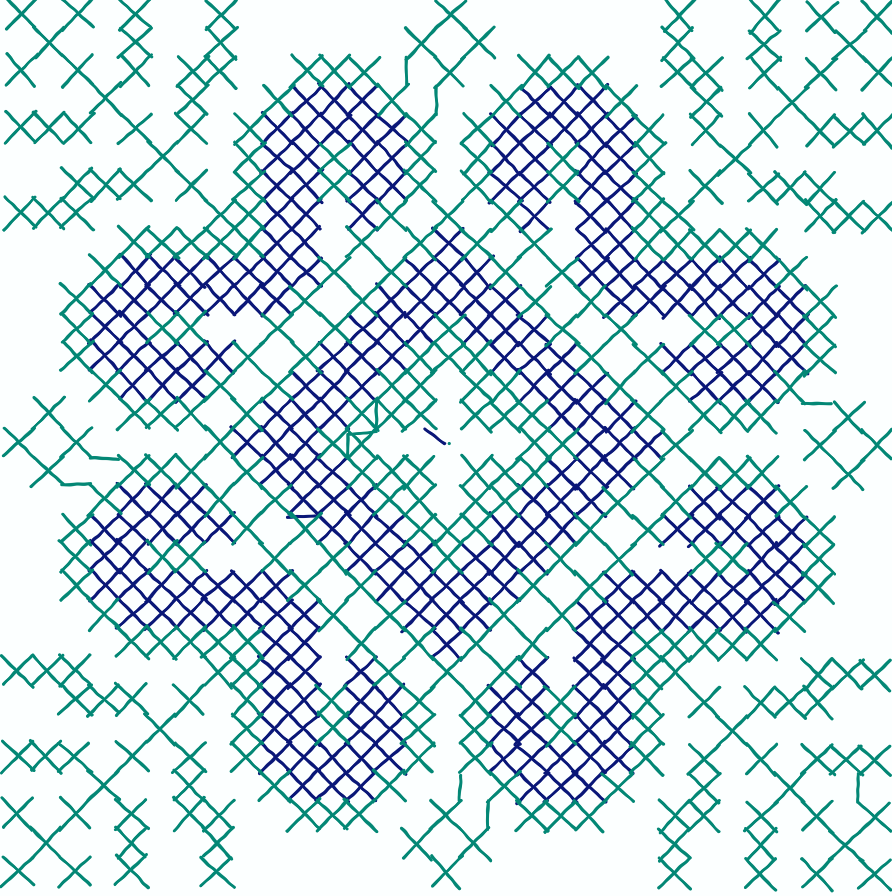
A Shadertoy shader for this pattern:

```glsl
const int NONE = 0, GREEN = 1, BLUE = 2;

vec2 hash2(vec2 p) {
    p = vec2(dot(p, vec2(127.1, 311.7)), dot(p, vec2(269.5, 183.3)));
    return fract(sin(p) * 43758.55) * 2.0 - 1.0;
}

float gradientNoise(vec2 p) {
    vec2 i = floor(p), f = fract(p), u = f * f * (3.0 - 2.0 * f);
    float a = dot(hash2(i), f);
    float b = dot(hash2(i + vec2(1, 0)), f - vec2(1, 0));
    float c = dot(hash2(i + vec2(0, 1)), f - vec2(0, 1));
    float d = dot(hash2(i + 1.0), f - 1.0);
    return mix(mix(a, b, u.x), mix(c, d, u.x), u.y);
}

float segment(vec2 p, vec2 a, vec2 b) {
    vec2 ap = p - a, ab = b - a;
    return length(ap - ab * clamp(dot(ap, ab) / dot(ab, ab), 0.0, 1.0));
}

// Thread colour of one cell, folded into an eighth of the motif
int stitchKind(ivec2 cell) {
    cell = abs(cell);
    int p = max(cell.x, cell.y), q = min(cell.x, cell.y), sum = p + q;
    if (p > 15) return NONE;

    // Central diamond with a blank cross
    if (sum < 8) {
        if (sum > 4) return BLUE;
        return q == 0 && p < 3 ? NONE : GREEN;
    }

    // Stems and corner diagonals
    if (p > 5 && p < 9 && (q == 5 || q == 6)) return BLUE;
    if (p == q || (p == 8 && q == 7)) return GREEN;

    // Octagonal lobes with a hooked slot
    int dx = abs(q - 4), dy = abs(p - 10);
    int ring = max(max(dx, dy), dx + dy - 1);
    if (ring < 4 && !(q == 4 && p < 9)) {
        if (q == 4 && p < 11) return GREEN;
        return ring == 3 ? GREEN : BLUE;
    }

    // Open lattice, edge diamonds and corner sprigs
    bool lattice = sum == 8 || (sum == 10 && q > 0);
    bool edgeDiamond = abs(p - 14) + q == 1;
    bool sprig = sum == 28 || (p > 12 && (q == 11 || q == 8))
              || (q == 9 && p > 10 && p < 14);
    return lattice || edgeDiamond || sprig ? GREEN : NONE;
}

// Cross stitch with uneven ends
float crossStitch(vec2 p, vec2 cell) {
    vec2 j = hash2(cell) * 0.06, k = hash2(cell + 41.0) * 0.06;
    p -= cell;
    return min(segment(p, vec2(-0.53) + j, vec2(0.53) + k),
               segment(p, vec2(-0.53, 0.53) + k, vec2(0.53, -0.53) - j));
}

void mainImage(out vec4 fragColor, in vec2 fragCoord) {
    // Cell units, turned very slightly
    float pitch = 0.0319 * iResolution.y;
    vec2 p = (fragCoord - vec2(0.502, 0.505) * iResolution.xy) / pitch;
    p += vec2(-p.y, p.x) * 0.004;
    vec2 wobbly = p + 0.045 * vec2(gradientNoise(p * 3.0), gradientNoise(p * 3.0 + 57.0));

    // Nearest stitches of each colour
    float green = 9.0, blue = 9.0;
    for (int y = -1; y <= 1; y++)
    for (int x = -1; x <= 1; x++) {
        vec2 cell = floor(p + 0.5) + vec2(x, y);
        int kind = stitchKind(ivec2(cell));
        float d = crossStitch(wobbly, cell);
        if (kind == GREEN) green = min(green, d);
        if (kind == BLUE) blue = min(blue, d);
    }

    // Loose threads between motifs
    vec4 threads[11] = vec4[11](
        vec4(-1.5, 13.5, -1.5, 12.5), vec4(-0.45, 12.5, -0.45, 11.5),
        vec4(-12.5, -0.55, -11.5, -0.6), vec4(-13.5, -1.5, -12.5, -1.45),
        vec4(12.4, 1.45, 13.4, 1.45), vec4(0.5, -11.6, 0.45, -12.5),
        vec4(1.45, -12.5, 1.45, -13.5), vec4(14.4, -11.5, 14.4, -12.5),
        vec4(-2.5, 1.4, -2.5, 0.4), vec4(-2.5, 0.4, -3.5, 0.3),
        vec4(-3.5, 0.3, -3.5, -0.5));
    for (int i = 0; i < 11; i++)
        green = min(green, segment(wobbly, threads[i].xy, threads[i].zw));
    green = min(green, length(p - vec2(0.05, 0.0)));
    blue = min(blue, segment(wobbly, vec2(-0.8, 0.5), vec2(-0.1, 0.0)));
    blue = min(blue, segment(wobbly, vec2(-5.6, -2.6), vec2(-4.6, -2.55)));

    // Ink on white cloth
    float soft = 0.6 / pitch;
    vec3 color = vec3(0.99, 1.0, 1.0);
    color = mix(color, vec3(0.04, 0.09, 0.47), 1.0 - smoothstep(0.055 - soft, 0.055 + soft, blue));
    color = mix(color, vec3(0.01, 0.53, 0.46), 1.0 - smoothstep(0.055 - soft, 0.055 + soft, green));
    fragColor = vec4(color, 1.0);
}
```
